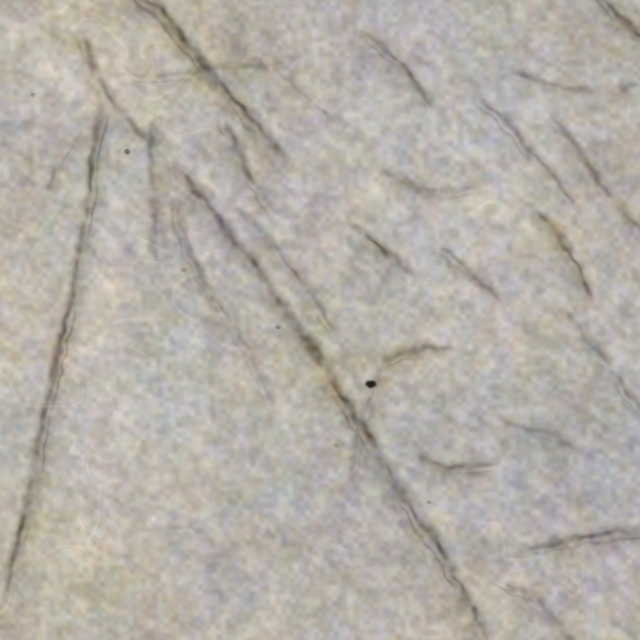
Write a WebGL 2 fragment shader that draws this texture.

```glsl
#version 300 es
precision highp float;
// Weathered grey-beige hide with fine mottled grain, long creases and short wrinkles.
uniform vec2 u_resolution;
out vec4 fragColor;

float hash(vec2 p) {
    vec3 q = fract(vec3(p.xyx) * 0.1031);
    q += dot(q, q.yzx + 33.33);
    return fract((q.x + q.y) * q.z);
}

// Smooth value noise centred on zero
float noise(vec2 p) {
    vec2 i = floor(p), f = fract(p);
    f = f * f * (3.0 - 2.0 * f);
    float low = mix(hash(i), hash(i + vec2(1, 0)), f.x);
    float high = mix(hash(i + vec2(0, 1)), hash(i + vec2(1, 1)), f.x);
    return mix(low, high, f.y) - 0.5;
}

mat2 rotation(float a) {
    return mat2(cos(a), sin(a), -sin(a), cos(a));
}

// Bent groove: x = dark core, y = broad shadow below, z = lit rim above
vec3 crease(vec2 p, vec2 centre, float angle, float halfLength, float bend, float width) {
    vec2 q = (p - centre) * rotation(angle);
    float t = q.x / halfLength;
    float wobble = 0.012 * noise(vec2(q.x * 13.0, angle * 31.0))
                 + 0.007 * noise(p * 60.0);
    float v = q.y - bend * (1.0 - t * t) - wobble;
    float taper = 1.0 - smoothstep(0.7, 1.0, abs(t));
    float w = width * (0.65 + 0.35 * taper) * (1.0 + 0.9 * noise(p * 34.0));
    float wear = clamp(0.62 + 0.9 * noise(vec2(q.x * 28.0, angle * 17.0))
                            + 1.0 * noise(p * 85.0), 0.1, 1.1);
    float core = exp(-v * v / (w * w)) * wear;
    float spread = width * (v < 0.0 ? 4.5 : 2.0);
    float shadow = exp(-v * v / (spread * spread));
    float rimOffset = (v - 3.0 * width) / (1.3 * width);
    float rim = exp(-rimOffset * rimOffset) * (0.7 + 1.2 * noise(p * 50.0));
    // Fainter parallel scratch beside the groove
    float side = (v + 2.2 * width) / (0.55 * width);
    core = max(core, 0.5 * exp(-side * side) * smoothstep(-0.05, 0.3, noise(p * 16.0 + angle)));
    return vec3(core, shadow, rim) * taper;
}

// Wrinkles in three leading directions, sparse in the lower left
vec3 wrinkles(vec2 p) {
    vec3 sum = vec3(0.0);
    for (int i = 0; i < 38; i++) {
        float k = float(i);
        vec2 centre = fract(vec2(0.31, 0.62) + k * vec2(0.7549, 0.5698));
        float pick = hash(vec2(k, 3.7)), jitter = hash(vec2(k, 9.1)) - 0.5;
        float angle = pick < 0.42 ? -0.85 : pick < 0.78 ? -0.1 : 1.3;
        angle += jitter * (pick < 0.78 ? 0.6 : 1.0);
        float halfLength = mix(0.06, 0.16, hash(vec2(k, 5.3)));
        float bend = 0.04 * (hash(vec2(k, 7.9)) - 0.5);
        float strength = smoothstep(0.65, 1.0, centre.x + centre.y)
                       * mix(0.4, 0.95, hash(vec2(k, 1.3)));
        sum = max(sum, strength * crease(p, centre, angle, halfLength, bend, 0.005));
    }
    return sum;
}

// Small dark pits
float pits(vec2 p) {
    float sum = 0.0;
    for (int i = 0; i < 10; i++) {
        float k = float(i), size = hash(vec2(k, 14.2));
        vec2 centre = fract(vec2(0.58, 0.4) + k * vec2(0.618, 0.363));
        float radius = i == 0 ? 0.010 : mix(0.004, 0.007, size);
        float d = length((p - centre) * vec2(0.9, 1.2)) + 0.003 * noise(p * 140.0);
        sum = max(sum, (i == 0 ? 1.0 : 0.5 * size) * (1.0 - smoothstep(0.3 * radius, radius, d)));
    }
    return sum;
}

void main() {
    vec2 p = gl_FragCoord.xy / u_resolution;
    vec2 g = rotation(0.6) * p + 7.0;

    // Brightness: broad patches, fine grain and short streaks
    float light = 0.05 * noise(g * 5.0) + 0.04 * noise(g * 13.0)
                + 0.055 * noise(g * 31.0) + 0.075 * noise(g * 67.0)
                + 0.085 * noise(rotation(0.9) * g * 125.0)
                + 0.06 * noise(g * vec2(45.0, 110.0) + 30.0);
    vec3 colour = vec3(0.722, 0.702, 0.674) + light;

    // Blue to ochre and pink to green drift
    float warm = 0.07 * noise(g * 4.3 + 21.0) + 0.05 * noise(g * 11.0 + 5.0)
               + 0.05 * noise(g * 37.0 + 9.0) + 0.06 * noise(g * 80.0 + 3.0);
    float pink = 0.02 * noise(g * 17.0 + 40.0) + 0.03 * noise(g * 72.0 + 60.0);
    colour += warm * vec3(0.4, 0.1, -0.75) + pink * vec3(0.6, -0.6, 0.4);

    // Pale broken fibres
    vec2 warp = vec2(noise(g * 18.0), noise(g * 18.0 + 50.0));
    float ridge = 1.0 - abs(2.0 * noise(g * vec2(22.0, 30.0) + warp));
    float fibre = pow(ridge, 14.0) * smoothstep(0.0, 0.3, noise(g * 9.0 + 70.0));
    colour += 0.05 * fibre * vec3(1.0, 0.95, 0.7);

    // Three long folds framing a calm panel, then the scattered wrinkles
    vec3 fold = crease(p, vec2(0.51, 0.375), -0.99, 0.53, 0.025, 0.0058);
    fold = max(fold, crease(p, vec2(0.08, 0.465), 1.373, 0.47, -0.015, 0.005));
    fold = max(fold, crease(p, vec2(0.31, 0.90), -0.856, 0.24, 0.01, 0.0058));
    fold = max(fold, wrinkles(p));
    colour += fold.z * vec3(0.04, 0.037, 0.03);
    colour -= fold.y * vec3(0.085, 0.092, 0.098);
    colour -= fold.x * vec3(0.19, 0.195, 0.19);

    colour = mix(colour, vec3(0.14, 0.12, 0.11), pits(p));
    fragColor = vec4(clamp(colour, 0.0, 1.0), 1.0);
}
```
